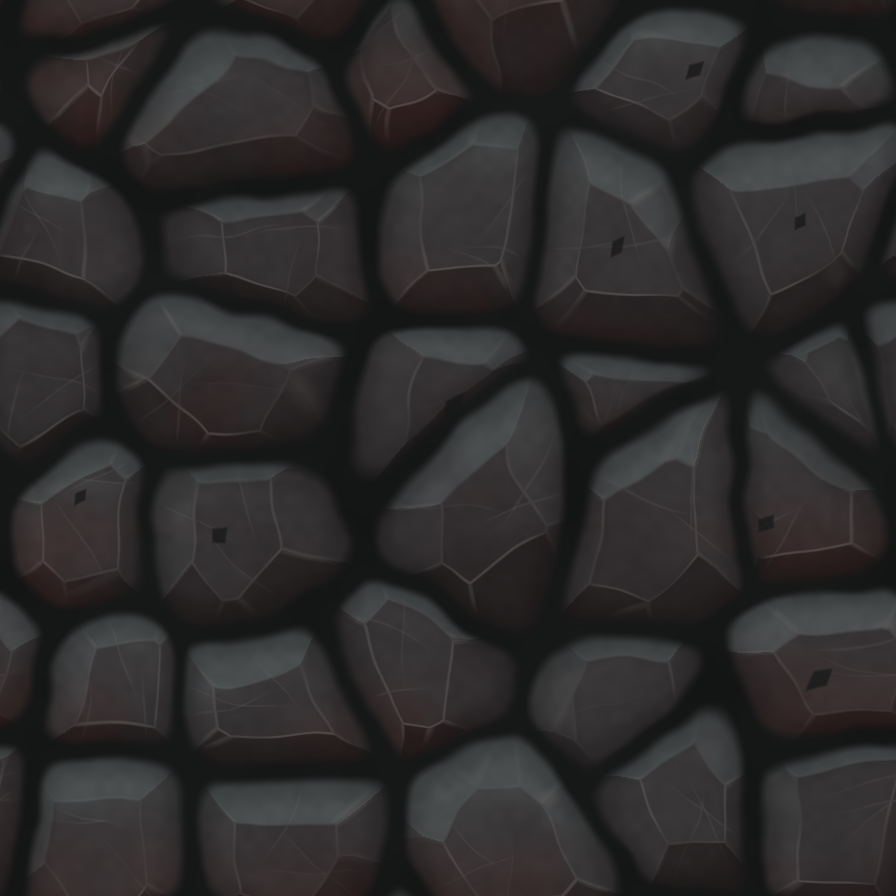
Write a Shadertoy shader that draws this texture.

```glsl
// Dark faceted cobbles with black joints, lit softly from above.
// A wrapping power diagram lays out the stones; a scaled copy of each outline
// forms its top face, and the nearest neighbour picks the bevel facet.

#define GRID vec2(5.0, 6.0)   // stones across and up
#define JITTER 0.74           // scatter of the stone centres
#define SIZE_SPREAD 0.013     // difference between big and small stones
#define WARP 0.017            // waviness of outlines
#define ROUNDING 90.0         // lower is rounder
#define JOINT 0.008           // half width of the joints
#define FACE_LEVEL 0.46       // where the bevel meets the top face
#define LINE_WIDTH 0.0017     // chipped highlight lines
#define LINE_GAIN 0.46
#define GRAIN 0.30            // painted mottling

const vec3 JOINT_COLOR = vec3(0.088, 0.092, 0.092);
const vec3 LOW_COLOR = vec3(0.148, 0.130, 0.132);
const vec3 MID_COLOR = vec3(0.212, 0.200, 0.204);
const vec3 TOP_COLOR = vec3(0.292, 0.306, 0.310);
const vec3 LINE_COLOR = vec3(0.44, 0.42, 0.41);
const vec3 RUST_TINT = vec3(0.034, -0.006, -0.010);

float hash(vec2 p) {
    return fract(sin(dot(p, vec2(127.1, 311.7))) * 43758.5453);
}

// Value noise that repeats after a whole number of cells
float noise(vec2 uv, float period) {
    vec2 p = uv * period, i = floor(p), f = fract(p);
    f = f * f * (3.0 - 2.0 * f);
    float a = hash(mod(i, period));
    float b = hash(mod(i + vec2(1, 0), period));
    float c = hash(mod(i + vec2(0, 1), period));
    float d = hash(mod(i + vec2(1, 1), period));
    return mix(mix(a, b, f.x), mix(c, d, f.x), f.y);
}

float fbm(vec2 uv, float period) {
    float sum = 0.0, gain = 0.5;
    for (int k = 0; k < 4; k++) {
        sum += gain * noise(uv + 0.37 * float(k), period);
        period *= 2.0;
        gain *= 0.5;
    }
    return sum / 0.9375;
}

// Stone centre in xy, size weight in z
vec3 stone(vec2 cell) {
    vec2 id = mod(cell, GRID);
    vec2 offset = vec2(hash(id + 3.7), hash(id + 19.3)) - 0.5;
    return vec3((cell + 0.5 + JITTER * offset) / GRID, SIZE_SPREAD * hash(id + 41.9));
}

float stroke(float dist, float width) {
    return 1.0 - smoothstep(0.2 * width, 1.5 * width, abs(dist));
}

void mainImage(out vec4 fragColor, in vec2 fragCoord) {
    vec2 uv = fragCoord / iResolution.xy;
    vec2 bend = vec2(noise(uv, 7.0), noise(uv + 0.43, 7.0)) - 0.5;
    bend += 0.3 * (vec2(noise(uv, 23.0), noise(uv + 0.61, 23.0)) - 0.5);
    vec2 p = uv + 2.0 * WARP * bend;

    // Find the stone that owns this point
    vec2 base = floor(p * GRID), home = base;
    float nearest = 1e5;
    for (int y = -2; y <= 2; y++)
    for (int x = -2; x <= 2; x++) {
        vec2 cell = base + vec2(x, y);
        vec3 s = stone(cell);
        float power = dot(p - s.xy, p - s.xy) - s.z;
        if (power < nearest) { nearest = power; home = cell; }
    }
    vec3 me = stone(home);
    vec2 id = mod(home, GRID), q = p - me.xy;

    // Rounded edge distance, bevel facet and distance to the next facet
    float crowd = 0.0, level = 1e5, nextLevel = 1e5, reach = 0.1;
    vec2 facing = vec2(0, 1);
    for (int y = -2; y <= 2; y++)
    for (int x = -2; x <= 2; x++) {
        if (x == 0 && y == 0) continue;
        vec2 cell = home + vec2(x, y);
        vec3 s = stone(cell);
        vec2 away = s.xy - me.xy;
        float span = length(away);
        float radius = 0.5 * (span * span + me.z - s.z) / span;
        float dist = radius - dot(q, away) / span;
        crowd += exp(-ROUNDING * dist);
        radius = max(radius, 0.03);
        float tilt = 0.4 * (hash(id * 1.7 + mod(cell, GRID) * 3.1) - 0.5);
        float m = dist / radius + tilt;
        if (m < level) {
            nextLevel = level; level = m;
            facing = away / span; reach = radius;
        } else nextLevel = min(nextLevel, m);
    }
    float edge = -log(crowd) / ROUNDING;

    // Facet light: bright upper bevels, dim lower ones, graded top face
    float mottle = fbm(uv, 9.0) - 0.5;
    float rim = (level - FACE_LEVEL) * reach;
    float face = smoothstep(-0.003, 0.003, rim);
    float height = clamp(q.y / 0.11, -1.0, 1.0);
    float bevelLight = 0.50 + 0.34 * facing.y + 0.14 * height - 0.06 * facing.x;
    float light = mix(bevelLight, 0.46 + 0.22 * height, face);
    light += GRAIN * mottle + 0.16 * (hash(id + 7.1) - 0.5);

    // Straight cracks that also step the tone of the top face
    float cracks = 0.0;
    for (int k = 0; k < 3; k++) {
        vec2 seed = id + 11.3 * float(k + 1);
        float angle = 6.2832 * hash(seed);
        vec2 across = vec2(cos(angle), sin(angle));
        float side = dot(q, across) - 0.07 * (hash(seed + 5.2) - 0.5);
        float along = dot(q, vec2(-across.y, across.x));
        float fade = smoothstep(-0.03, 0.02, along) * smoothstep(0.12, 0.05, along);
        cracks += stroke(side, 0.8 * LINE_WIDTH) * fade;
        light += 0.045 * face * fade * (smoothstep(-0.003, 0.003, side) - 0.5);
    }
    float crease = stroke((nextLevel - level) * reach * 0.6, LINE_WIDTH) * (1.0 - face);
    float rimLine = stroke(rim, LINE_WIDTH) * (0.65 - 0.35 * facing.y);
    float wear = smoothstep(0.25, 0.75, noise(uv + 0.19, 17.0));
    float lines = max(rimLine, max(0.55 * crease, 0.35 * cracks)) * (0.35 + 0.65 * wear);

    // Paint the stone
    vec3 color = mix(LOW_COLOR, MID_COLOR, smoothstep(0.05, 0.48, light));
    color = mix(color, TOP_COLOR, smoothstep(0.45, 0.88, light));
    float rust = smoothstep(0.38, 0.68, fbm(uv + 0.27, 6.0)) * smoothstep(0.5, -0.7, height);
    color += RUST_TINT * rust;
    color *= 0.96 + 0.08 * noise(uv, 90.0);
    color *= mix(0.78, 1.0, smoothstep(JOINT, JOINT + 0.035, edge));
    color = mix(color, LINE_COLOR, LINE_GAIN * lines * smoothstep(0.012, 0.03, edge));

    // Small dark pit on some stones
    vec2 pit = abs(mat2(0.8, 0.6, -0.6, 0.8) * (q + 0.04 * (hash(id + 2.3) - 0.5)));
    float pitMask = smoothstep(0.011, 0.007, pit.x + 0.6 * pit.y + 0.006 * mottle);
    color = mix(color, JOINT_COLOR, 0.75 * pitMask * step(0.74, hash(id + 29.0)));

    // Soft joints
    float body = smoothstep(JOINT - 0.005, JOINT + 0.009, edge + 0.008 * mottle);
    color = mix(JOINT_COLOR * (0.95 + 0.3 * mottle), color, body);
    fragColor = vec4(color, 1.0);
}
```
